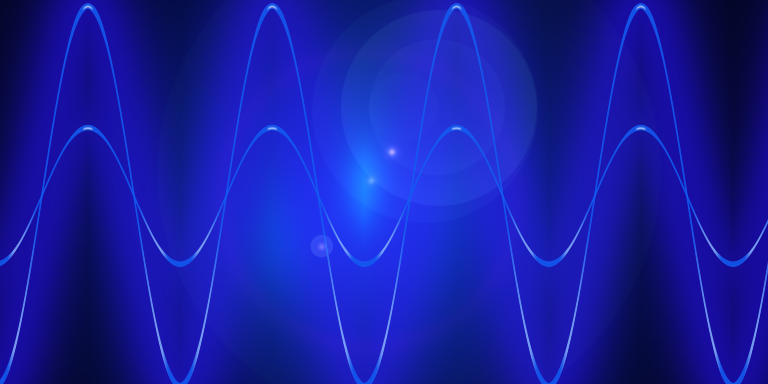
This background is drawn by a Shadertoy shader. Its source:

```glsl
// Two glowing sine waves crossing a deep blue backdrop with a soft lens flare.

const float TAU = 6.2831853;
const float PERIOD = 0.48;
const float CREST_X = 0.229;
const float MID_Y = 0.49;

const vec3 NAVY = vec3(0.01, 0.02, 0.13);
const vec3 VIOLET = vec3(0.10, 0.04, 0.67);
const vec3 ROYAL = vec3(0.14, 0.15, 0.93);
const vec3 LINE_BLUE = vec3(0.07, 0.36, 0.95);
const vec3 PALE = vec3(0.68, 0.82, 1.0);

// Gaussian falloff of a distance over a given radius
float glow(float dist, float radius) {
    float t = dist / radius;
    return exp(-t * t);
}

float waveCos(float x) {
    return cos(TAU * (x - CREST_X) / PERIOD);
}

float segmentDistance(vec2 p, vec2 a, vec2 b) {
    vec2 ab = b - a;
    float t = clamp(dot(p - a, ab) / dot(ab, ab), 0.0, 1.0);
    return length(p - a - ab * t);
}

// Distance to the wave, traced as short segments around p
float waveDistance(vec2 p, float amplitude) {
    const int STEPS = 56;
    const float REACH = 0.22;
    float nearest = 10.0;
    float x = p.x - REACH;
    vec2 a = vec2(x, MID_Y + amplitude * waveCos(x));
    for (int i = 1; i <= STEPS; i++) {
        x = p.x + REACH * (2.0 * float(i) / float(STEPS) - 1.0);
        vec2 b = vec2(x, MID_Y + amplitude * waveCos(x));
        nearest = min(nearest, segmentDistance(p, a, b));
        a = b;
    }
    return nearest;
}

// Deep radial backdrop with a bright core
vec3 backdrop(vec2 p) {
    float e = length(p - vec2(0.95, 0.48));
    vec3 color = NAVY;
    color += vec3(0.03, 0.13, 0.58) * glow(e, 0.60);
    color += vec3(0.05, 0.12, 0.26) * glow(e, 0.28);
    color += vec3(0.0, 0.08, 0.12) * glow(length(p - vec2(0.74, 0.375)), 0.16);
    vec2 core = (p - vec2(0.95, 0.50)) * vec2(1.2, 0.85);
    color += vec3(0.0, 0.32, 0.10) * glow(length(core), 0.088);
    return color;
}

// Wave stroke: thick at the turns, pale on the lower flanks and crest tips
vec3 strokeWave(vec3 color, vec2 p, float dist, float amplitude, float pixel) {
    float c = waveCos(p.x);
    float halfWidth = mix(0.0022, 0.0072, pow(abs(c), 8.0));
    float cover = 1.0 - smoothstep(halfWidth - pixel * 0.6, halfWidth + pixel * 0.6, dist);
    float flank = smoothstep(-0.1, -0.75, c) * smoothstep(-0.94, -0.8, c);
    float center = MID_Y + amplitude * c;
    float tip = smoothstep(0.98, 0.997, c) * glow(p.y - center + 0.002, 0.003);
    vec3 ink = mix(LINE_BLUE, PALE, max(flank * 0.75, tip));
    return mix(color, ink, cover * 0.85);
}

// Translucent disc with a slightly brighter rim
float flareDisc(vec2 p, vec2 center, float radius, float pixel) {
    float d = length(p - center) - radius;
    float fill = 1.0 - smoothstep(-pixel, pixel, d);
    return fill * (0.6 + 0.4 * smoothstep(-radius * 0.6, 0.0, d));
}

// Small pinkish spark
vec3 spark(vec2 p, vec2 center, float strength) {
    float d = length(p - center);
    return vec3(0.42, 0.30, 0.15) * strength * (glow(d, 0.008) + 0.3 * glow(d, 0.018));
}

void mainImage(out vec4 fragColor, in vec2 fragCoord) {
    vec2 p = fragCoord / iResolution.y;
    float pixel = 1.0 / iResolution.y;
    const float TALL = 0.495;
    const float LOW = 0.178;
    float tallDist = waveDistance(p, TALL);
    float lowDist = waveDistance(p, LOW);

    // Violet halo around both waves, bluer near the middle
    vec3 color = backdrop(p);
    float middle = glow(length((p - vec2(0.95, 0.44)) * vec2(0.8, 1.0)), 0.50);
    float tallHalo = glow(tallDist, 0.108);
    float lowHalo = glow(lowDist, 0.088);
    float halo = 1.0 - (1.0 - tallHalo) * (1.0 - 0.7 * lowHalo);
    color = mix(color, mix(VIOLET, ROYAL, middle), halo * mix(0.9, 0.74, middle));

    // Overlapping lens discs
    float discs = flareDisc(p, vec2(1.107, 0.714), 0.294, pixel) * 0.5
                + flareDisc(p, vec2(1.143, 0.719), 0.255, pixel)
                + flareDisc(p, vec2(1.138, 0.721), 0.177, pixel) * 0.5
                + flareDisc(p, vec2(1.050, 0.720), 0.090, pixel) * 0.25
                + flareDisc(p, vec2(1.065, 0.550), 0.655, pixel) * 0.3;
    color += vec3(0.025, 0.05, 0.03) * discs;
    color += vec3(0.07, 0.10, 0.03) * flareDisc(p, vec2(0.838, 0.359), 0.029, pixel);

    // Faint violet ring
    float ring = abs(length(p - vec2(0.96, 0.48)) - 0.385);
    color += vec3(0.025, 0.0, 0.015) * glow(ring, 0.025);

    color = strokeWave(color, p, tallDist, TALL, pixel);
    color = strokeWave(color, p, lowDist, LOW, pixel);

    color += spark(p, vec2(1.021, 0.604), 1.0);
    color += spark(p, vec2(0.967, 0.529), 0.5);
    color += spark(p, vec2(0.838, 0.357), 0.5);
    fragColor = vec4(clamp(color, 0.0, 1.0), 1.0);
}
```
